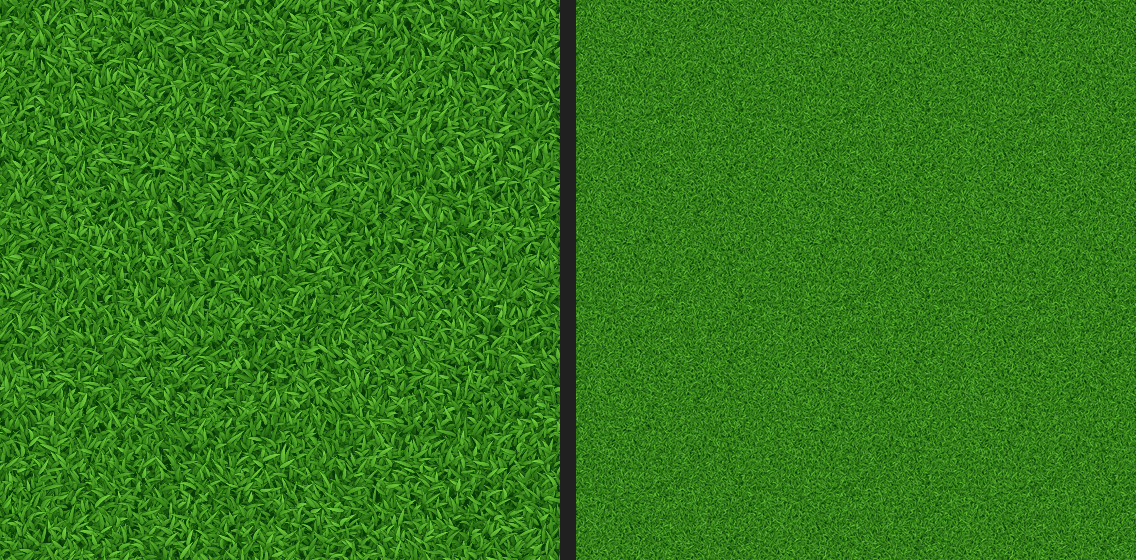
Left, the tile; right, the same tile 3 across and 3 down.
A three.js fragment shader for this texture:

```glsl
varying vec2 vUv;

#define GRID 46.0        // blades across per layer, whole so that it tiles
#define LAYERS 12
#define BLADE_MIN 0.9    // lengths and widths in cells
#define BLADE_MAX 1.75
#define HALF_WIDTH 0.14
#define LEAN 1.45        // largest lean from upright, radians
#define BEND 0.2
#define EDGE 0.035
#define SHADOW 0.3
#define SHADOW_SIZE 0.16

vec4 hash4(vec2 cell, float seed) {
  float n = dot(cell, vec2(12.9898, 78.233)) + seed * 37.719;
  return fract(sin(n + vec4(0.0, 1.7, 3.1, 4.9)) * 43758.5453);
}

// Shade 0..1 to green, from deep shadow to sunlit tip
vec3 grassColor(float shade) {
  return vec3(0.03, 0.22, 0.03)
       + shade * vec3(0.31, 0.56, 0.06)
       + shade * shade * vec3(0.10, 0.01, 0.15);
}

// Returns distance to a curved blade, position along it and across it
vec3 bladeShape(vec2 p, float lean, float len, float halfWidth, float bend) {
  vec2 along = vec2(sin(lean), cos(lean));
  vec2 across = vec2(along.y, -along.x);
  float y = dot(p, along);
  float t = clamp(y / len + 0.5, 0.0, 1.0);
  float u = 2.0 * t - 1.0;
  float slope = 4.0 * bend * u / len;
  float x = (dot(p, across) - bend * (u * u - 0.33)) / sqrt(1.0 + slope * slope);
  float width = halfWidth * 2.6 * sqrt(t) * (1.0 - t);
  float dist = max(abs(x) - width, abs(y) - 0.5 * len);
  return vec3(dist, t, clamp(x / (width + 0.01), -1.0, 1.0));
}

// Paints one layer of blades over the shade below it
float paintLayer(float shade, float layer) {
  float depth = layer / float(LAYERS - 1);
  vec2 p = vUv * GRID + hash4(vec2(layer, 3.0), 9.0).xy;
  vec2 home = floor(p);
  for (int j = 1; j >= -1; j--) {
    for (int i = -1; i <= 1; i++) {
      vec2 cell = home + vec2(float(i), float(j));
      vec2 id = mod(cell, GRID);
      vec4 r = hash4(id, layer + 1.0);
      vec4 q = hash4(id, layer + 51.5);

      float lean = (2.0 * r.z - 1.0) * LEAN;
      float len = mix(BLADE_MIN, BLADE_MAX, r.w * r.w);
      float bend = sign(lean) * (q.x - 0.3) * 1.4 * BEND;
      float halfWidth = HALF_WIDTH * mix(0.7, 1.2, q.y);
      vec3 blade = bladeShape(p - cell - r.xy, lean, len, halfWidth, bend);

      // Soft contact shadow, then the blade itself
      shade *= 1.0 - SHADOW * (1.0 - smoothstep(0.0, SHADOW_SIZE, blade.x));
      float tone = 0.62 * depth + 0.32 * blade.y + 0.36 * (q.z - 0.5);
      tone += 0.08 * blade.z * sign(q.w - 0.5);
      float cover = 1.0 - smoothstep(-EDGE, EDGE, blade.x);
      shade = mix(shade, clamp(tone, 0.0, 1.08), cover);
    }
  }
  return shade;
}

void main() {
  float shade = 0.0;
  for (int k = 0; k < LAYERS; k++) {
    shade = paintLayer(shade, float(k));
  }
  gl_FragColor = vec4(grassColor(shade), 1.0);
}
```
